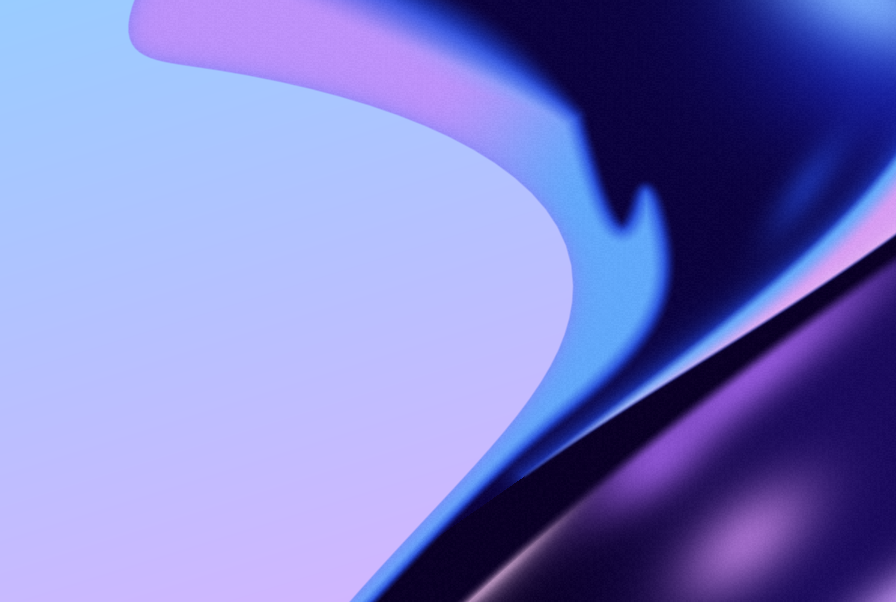
Reproduce this background procedurally as a WebGL 1 fragment shader.

```glsl
precision highp float;
uniform vec2 u_resolution;

const vec3 SKY = vec3(0.60, 0.80, 1.00);
const vec3 LILAC = vec3(0.83, 0.71, 1.00);
const vec3 ORCHID = vec3(0.74, 0.57, 0.98);
const vec3 AZURE = vec3(0.38, 0.66, 0.98);
const vec3 COBALT = vec3(0.13, 0.27, 0.85);
const vec3 INDIGO = vec3(0.08, 0.09, 0.58);
const vec3 NIGHT = vec3(0.045, 0.01, 0.24);
const vec3 INK = vec3(0.04, 0.00, 0.15);
const vec3 VIOLET = vec3(0.63, 0.38, 0.92);
const vec3 MAUVE = vec3(0.64, 0.43, 0.80);
const vec3 ROSE = vec3(0.84, 0.61, 0.95);

float hash(vec2 p) {
  return fract(sin(dot(p, vec2(127.1, 311.7))) * 43758.5453);
}

vec2 cubic(vec2 a, vec2 b, vec2 c, vec2 d, float t) {
  float s = 1.0 - t;
  return s * s * s * a + 3.0 * s * t * (s * b + t * c) + t * t * t * d;
}

// Signed distance to a cubic, positive on its left; keeps the nearer of it and best
float curve(vec2 p, vec2 a, vec2 b, vec2 c, vec2 d, float best) {
  vec2 start = a;
  for (int i = 1; i <= 18; i++) {
    vec2 end = cubic(a, b, c, d, float(i) / 18.0);
    vec2 v = end - start;
    vec2 w = p - start;
    float dist = length(w - v * clamp(dot(w, v) / dot(v, v), 0.0, 1.0));
    float side = v.x * w.y < v.y * w.x ? -1.0 : 1.0;
    if (dist < abs(best)) best = dist * side;
    start = end;
  }
  return best;
}

// Soft rotated ellipse
float glow(vec2 p, vec2 centre, float angle, vec2 size) {
  vec2 q = p - centre;
  float c = cos(angle);
  float s = sin(angle);
  q = vec2(c * q.x + s * q.y, c * q.y - s * q.x) / size;
  return exp(-dot(q, q));
}

float innerEdge(vec2 p) {
  vec2 shoulder = vec2(0.310, 0.891);
  vec2 waist = vec2(0.952, 0.525);
  float d = curve(p, vec2(0.262, 1.078), vec2(0.165, 0.913), vec2(0.229, 0.903), shoulder, 9.0);
  d = curve(p, shoulder, vec2(0.620, 0.849), vec2(0.952, 0.738), waist, d);
  return curve(p, waist, vec2(0.952, 0.360), vec2(0.775, 0.225), vec2(0.562, -0.021), d);
}

float outerEdge(vec2 p) {
  vec2 corner = vec2(0.959, 0.806);
  vec2 tipLeft = vec2(1.060, 0.667);
  vec2 tipRight = vec2(1.091, 0.657);
  vec2 tail = vec2(0.950, 0.322);
  float d = curve(p, vec2(0.388, 1.116), vec2(0.640, 1.039), vec2(0.833, 0.922), corner, 9.0);
  d = curve(p, corner, vec2(0.992, 0.690), vec2(1.027, 0.545), tipLeft, d);
  d = curve(p, tipLeft, vec2(1.068, 0.696), vec2(1.081, 0.690), tipRight, d);
  d = curve(p, tipRight, vec2(1.130, 0.525), vec2(1.105, 0.448), tail, d);
  return curve(p, tail, vec2(0.833, 0.229), vec2(0.756, 0.147), vec2(0.581, -0.039), d);
}

// Dark upper fold with blue light at the right
vec3 upperFold(vec2 p) {
  vec3 col = mix(NIGHT, INDIGO, 0.95 * glow(p, vec2(1.47, 0.87), -0.35, vec2(0.26, 0.15)));
  col = mix(col, COBALT, 0.55 * glow(p, vec2(1.34, 0.69), 0.95, vec2(0.10, 0.032)));
  col = mix(col, COBALT, 0.75 * glow(p, vec2(1.42, 0.98), -0.40, vec2(0.19, 0.10)));
  return mix(col, vec3(0.46, 0.65, 0.97), glow(p, vec2(1.43, 1.01), -0.40, vec2(0.16, 0.075)));
}

// Glossy lower panel; edge is the distance to its upper rim
vec3 lowerPanel(vec2 p, float edge) {
  vec3 col = mix(INK, vec3(0.10, 0.04, 0.36), smoothstep(0.8, 1.4, p.x));
  col = mix(col, VIOLET, 0.85 * glow(p, vec2(1.25, 0.375), 0.68, vec2(0.30, 0.048)));
  col = mix(col, VIOLET, 0.65 * glow(p, vec2(1.09, 0.235), 0.70, vec2(0.10, 0.055)));
  col = mix(col, MAUVE, 0.95 * glow(p, vec2(1.24, 0.10), 0.70, vec2(0.135, 0.068)));
  col = mix(col, vec3(0.70, 0.53, 0.90), glow(p, vec2(1.51, 0.0), 0.62, vec2(0.16, 0.055)));
  float streak = exp(-abs(edge + 0.014) / 0.016) * (1.0 - smoothstep(0.82, 1.03, p.x));
  return mix(col, vec3(0.87, 0.70, 0.88), streak);
}

// Broad ribbon, pink at the top and blue on the bend
vec3 ribbon(vec2 p, float inner, float outer) {
  float bend = smoothstep(0.80, 1.18, p.x + 0.6 * (1.0 - p.y));
  float rim = 0.7 * smoothstep(-0.10, -0.01, outer) * smoothstep(0.5, 0.9, p.x);
  vec3 col = mix(ORCHID, AZURE, max(bend, rim));
  return mix(col, vec3(0.52, 0.52, 0.97), 0.65 * exp(-max(inner, 0.0) / 0.016));
}

void main() {
  vec2 p = gl_FragCoord.xy / u_resolution.y;
  float inner = innerEdge(p);
  float outer = outerEdge(p);
  vec2 root = vec2(0.872, 0.209);
  float bandTop = curve(p, root, vec2(1.163, 0.438), vec2(1.386, 0.583), vec2(1.521, 0.787), 9.0);
  float bandBase = curve(p, root, vec2(1.085, 0.360), vec2(1.298, 0.467), vec2(1.550, 0.655), 9.0);
  float panel = curve(p, vec2(0.678, -0.076), vec2(0.950, 0.186), vec2(1.240, 0.409), vec2(1.550, 0.622), 9.0);

  // Dark folds
  vec3 col = mix(upperFold(p), COBALT, 0.8 * exp(-max(bandTop, 0.0) / 0.018));
  col = mix(INK, col, smoothstep(-0.005, 0.005, bandBase));
  col = mix(lowerPanel(p, panel), col, smoothstep(-0.022, 0.004, panel));

  // Narrow bright band
  vec3 band = mix(ROSE, AZURE, smoothstep(-0.045, -0.006, bandTop));
  band = mix(band, vec3(0.93, 0.76, 0.95), 0.6 * exp(-abs(bandBase) / 0.012));
  float bandMask = smoothstep(-0.003, 0.005, bandBase) * (1.0 - smoothstep(-0.012, 0.006, bandTop));
  col = mix(col, band, bandMask);

  // Broad ribbon melting into the dark
  float soft = mix(0.018, 0.055, smoothstep(0.78, 0.98, p.y));
  soft = mix(0.010, soft, smoothstep(0.15, 0.45, p.y));
  vec3 body = mix(ribbon(p, inner, outer), COBALT, smoothstep(-1.6 * soft, 0.4 * soft, outer));
  col = mix(body, col, smoothstep(-0.4 * soft, soft, outer));

  // Fine grain, then the pale foreground
  col += 0.025 * (hash(floor(p * 400.0)) - 0.5);
  vec3 pale = mix(SKY, LILAC, clamp(0.8 * (1.0 - p.y) + 0.25 * p.x, 0.0, 1.0));
  col = mix(pale, col, smoothstep(-0.002, 0.002, inner));
  gl_FragColor = vec4(col, 1.0);
}
```
